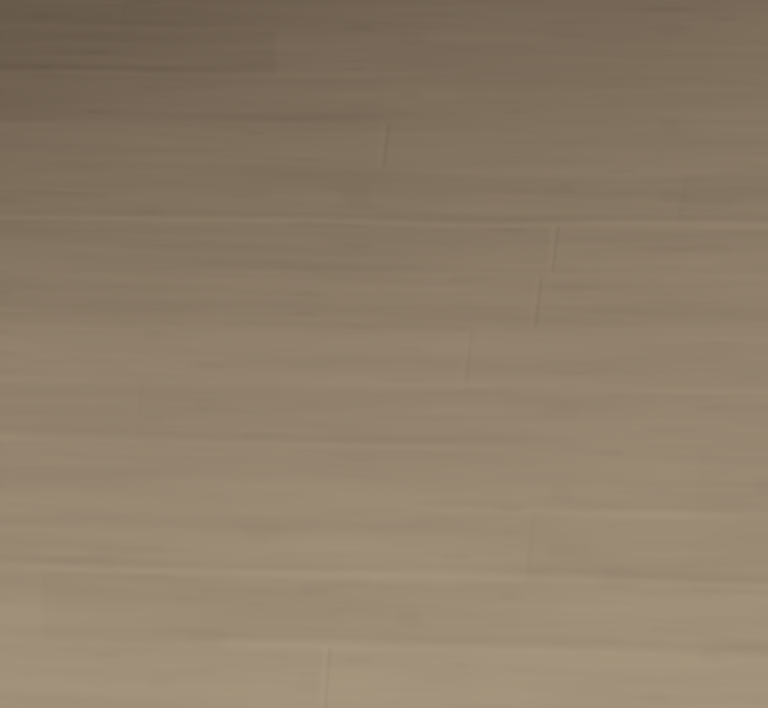
A Shadertoy shader for this texture:

```glsl
const vec3 SHADE_COLOR = vec3(0.435, 0.378, 0.315);
const vec3 LIGHT_COLOR = vec3(0.632, 0.568, 0.478);
const float PLANK_ROWS = 9.0;
const float PLANKS_ACROSS = 1.1;

float hash(vec2 p) {
    vec3 q = fract(p.xyx * vec3(0.1031, 0.1030, 0.0973));
    q += dot(q, q.yzx + 33.33);
    return fract((q.x + q.y) * q.z);
}

float noise(vec2 p) {
    vec2 cell = floor(p);
    vec2 f = fract(p);
    f = f * f * (3.0 - 2.0 * f);
    float low = mix(hash(cell), hash(cell + vec2(1.0, 0.0)), f.x);
    float high = mix(hash(cell + vec2(0.0, 1.0)), hash(cell + 1.0), f.x);
    return mix(low, high, f.y);
}

// Layered noise, centred on zero
float grain(vec2 p, int octaves) {
    float sum = 0.0;
    float weight = 0.5;
    for (int i = 0; i < octaves; i++) {
        sum += weight * (noise(p) - 0.5);
        p = p * vec2(1.9, 2.1) + vec2(17.3, 9.1);
        weight *= 0.55;
    }
    return sum;
}

// Position along a row of planks, shifted per row
float plankCoord(float x, float row) {
    return x * PLANKS_ACROSS + hash(vec2(row, 4.0)) * 7.0;
}

// Tone of one plank, blended softly into the next along the row
float plankTone(float x, float row) {
    float u = plankCoord(x, row);
    float cell = floor(u);
    float here = hash(vec2(cell, row + 20.0));
    float next = hash(vec2(cell + 1.0, row + 20.0));
    return mix(here, next, smoothstep(0.992, 1.0, fract(u))) - 0.5;
}

// Short butt joint: a dark line with a pale edge beside it
float buttJoint(float x, float row, float across) {
    float u = plankCoord(x, row);
    float joint = floor(u + 0.5);
    float d = (u - joint) / PLANKS_ACROSS;
    float strength = pow(hash(vec2(joint, row + 51.0)), 2.0);
    float span = smoothstep(0.0, 0.12, across) * smoothstep(1.0, 0.88, across);
    float dark = exp(-pow(d / 0.0022, 2.0));
    float pale = exp(-pow((d + 0.006) / 0.004, 2.0));
    return strength * span * (0.35 * pale - dark);
}

// Patchy soft line along the long edge of a row
float rowEdge(float x, float rows) {
    float row = floor(rows + 0.5);
    float d = rows - row;
    float patchy = smoothstep(0.35, 0.75, noise(vec2(x * 2.6 + row * 5.7, row)));
    float pale = exp(-pow((d + 0.05) / 0.06, 2.0));
    float dark = exp(-pow((d - 0.09) / 0.07, 2.0));
    return patchy * (pale - 0.75 * dark);
}

// Brightness from the near edge up to the dim far left corner
float lighting(vec2 uv) {
    float fall = 0.41 * uv.y + 0.57 * uv.y * uv.y;
    float side = (uv.x - 0.5) * (0.04 + 0.32 * uv.y * uv.y);
    return 1.0 - fall + side;
}

void mainImage(out vec4 fragColor, in vec2 fragCoord) {
    vec2 uv = fragCoord / iResolution.xy;

    // Floor coordinates: rows narrow with distance and tilt slightly up close
    float warp = 0.012 * grain(vec2(uv.x * 3.0, uv.y * 7.0), 2);
    float depth = uv.y + 0.035 * uv.x * (1.0 - uv.y) + warp;
    depth *= 1.0 + 0.4 * depth;
    float along = uv.x + 0.05 * (0.5 - uv.y) * (uv.x - 0.5);
    float rows = depth * PLANK_ROWS;
    float row = floor(rows);
    float across = fract(rows);

    // Planks and their joints
    float blend = smoothstep(0.86, 1.0, across);
    float tone = mix(plankTone(along, row), plankTone(along, row + 1.0), blend);
    float joint = buttJoint(along - 0.008 * across, row, across);

    // Broad streaks, fine fibres and scattered dark flecks
    float streaks = grain(vec2(along * 2.2, depth * 27.0), 3);
    float fibres = grain(vec2(along * 9.0 + 31.0, depth * 75.0), 3);
    float clouds = grain(vec2(along * 5.0 + 8.0, depth * 9.0), 2);
    float flecks = smoothstep(0.76, 0.95, noise(vec2(along * 15.0, depth * 48.0 + 63.0)));

    float level = lighting(uv);
    level += 0.07 * tone + 0.13 * joint + 0.075 * rowEdge(along, rows);
    level += 0.21 * streaks + 0.09 * fibres + 0.07 * clouds - 0.05 * flecks;

    vec3 color = mix(SHADE_COLOR, LIGHT_COLOR, level);
    fragColor = vec4(clamp(color, 0.0, 1.0), 1.0);
}
```
